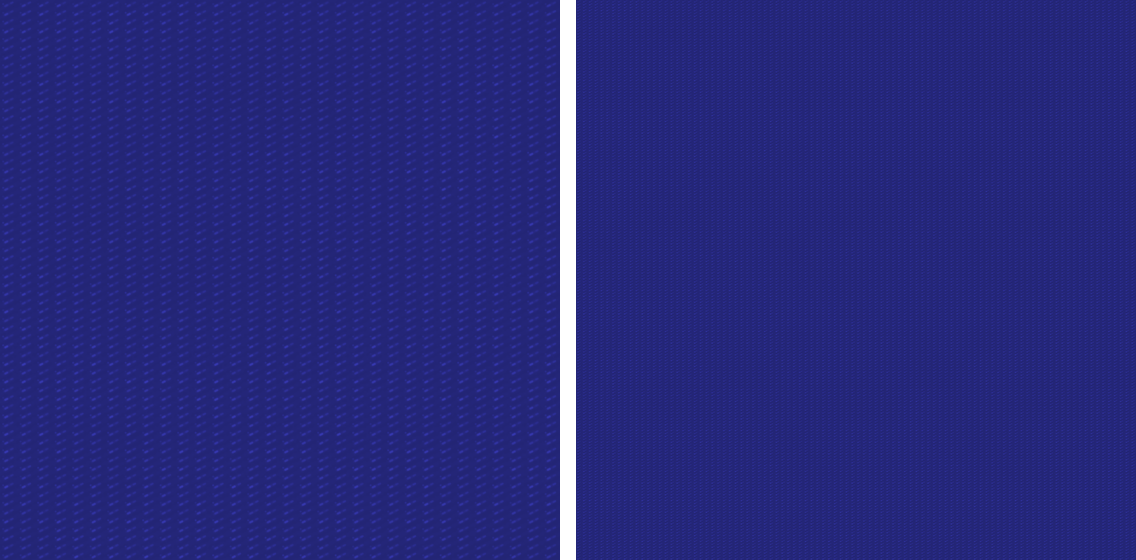
Left: one tile. Right: repeated 3 by 3.
Write a WebGL 1 fragment shader that draws this texture.

```glsl
precision highp float;
// Fine indigo twill cloth: slanted ribs with small bright stitch glints, tiling.

uniform vec2 u_resolution;

const float REPEATS = 32.0;              // weave cells across the canvas
const vec2 PITCH = vec2(1.0, 0.5);       // cell size: two ribs per unit height
const vec2 RIB = vec2(0.8944, 0.4472);   // direction of the ribs

const vec3 CLOTH = vec3(0.138, 0.146, 0.462);
const vec3 RAISED = vec3(0.160, 0.164, 0.535);
const vec3 SHEEN = vec3(0.180, 0.190, 0.610);
const vec3 GLINT = vec3(0.218, 0.228, 0.715);

float hash(vec2 p) {
  vec3 q = fract(vec3(p.xyx) * 0.1031);
  q += dot(q, q.yzx + 33.33);
  return fract((q.x + q.y) * q.z);
}

// Value noise that wraps after period lattice cells.
float wrapNoise(vec2 p, vec2 period) {
  vec2 i = floor(p);
  vec2 f = fract(p);
  f = f * f * (3.0 - 2.0 * f);
  float a = hash(mod(i, period));
  float b = hash(mod(i + vec2(1.0, 0.0), period));
  float c = hash(mod(i + vec2(0.0, 1.0), period));
  float d = hash(mod(i + 1.0, period));
  return mix(mix(a, b, f.x), mix(c, d, f.x), f.y);
}

// One slanted stitch per cell; vary sets how much its strength changes.
float stitch(vec2 p, vec2 center, float halfLength, float radius,
             float vary, float soft) {
  vec2 q = p - center;
  vec2 id = floor(q / PITCH + 0.5);
  vec2 local = q - id * PITCH;
  float along = clamp(dot(local, RIB), -halfLength, halfLength);
  float dist = length(local - RIB * along) - radius;
  float strength = 1.0 - vary * hash(mod(id, REPEATS / PITCH) + center * 40.0);
  strength *= 1.0 - 0.5 * vary * mod(id.y, 2.0);
  return strength * (1.0 - smoothstep(-soft, soft, dist));
}

void main() {
  vec2 uv = gl_FragCoord.xy / u_resolution;
  vec2 p = uv * REPEATS;
  float soft = REPEATS / min(u_resolution.x, u_resolution.y);

  // Cloth ground with a faint rib shade and broad uneven dye.
  float rib = 0.5 + 0.5 * cos(6.2831853 * (2.0 * p.y - p.x));
  float dye = wrapNoise(uv * 6.0, vec2(6.0));
  float grain = wrapNoise(uv * 256.0, vec2(256.0));
  vec3 color = CLOTH * (0.975 + 0.03 * rib + 0.015 * dye + 0.025 * grain);

  // Raised thread lying along each rib.
  float raised = stitch(p, vec2(0.46, 0.23), 0.23, 0.055, 0.3, soft * 1.4);
  color = mix(color, RAISED, raised);

  // Dimmer stitches beside and on the rib.
  float sheen = stitch(p, vec2(0.68, 0.34), 0.05, 0.045, 0.45, soft);
  sheen = max(sheen, stitch(p, vec2(0.18, 0.27), 0.0, 0.045, 0.6, soft));
  color = mix(color, SHEEN, sheen);

  // Bright glints, worn unevenly over the cloth.
  float wear = mix(0.75, 1.0, dye);
  float glint = stitch(p, vec2(0.36, 0.18), 0.055, 0.055, 0.4, soft);
  color = mix(color, GLINT, glint * wear);

  gl_FragColor = vec4(color, 1.0);
}
```
